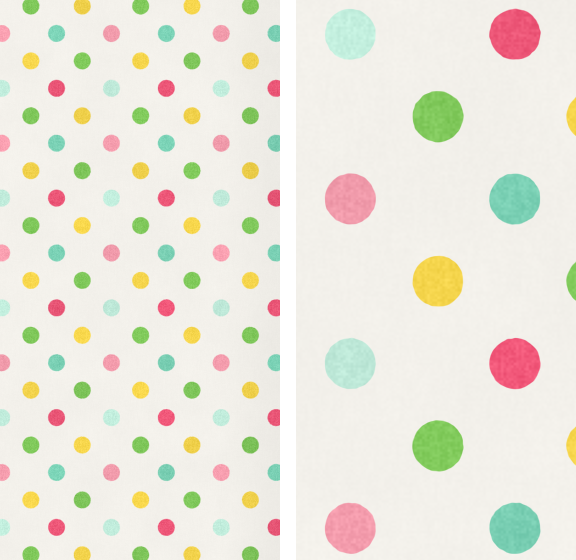
Left: the whole. Right: its middle third, enlarged.
Give the GLSL for this pattern, as a WebGL 2 fragment shader.

```glsl
#version 300 es
precision highp float;
// Six-colour polka dots on warm off-white paper, in staggered rows.
// Each tile holds four rows of two dots; a pixel looks up the one dot of its
// cell, then hashed value noise adds ink speckle, fibres and paper grain.

uniform vec2 u_resolution;
out vec4 fragColor;

// Lengths are in canvas widths, measured from the top left.
const float TILE = 0.392;                 // repeat size, both ways
const vec2 ORIGIN = vec2(0.006, 0.0215);  // start of the first tile
const float RADIUS = 0.0302;
const float EDGE_ROUGHNESS = 0.0010;
const float PAIR_SHIFT = 0.016;           // inward nudge on even rows, in tiles
const float TONE_VARIATION = 0.05;        // brightness change between dots
const float INK_SPECKLE = 0.09;
const float PAPER_GRAIN = 0.022;
const float MOTTLE = 0.012;
const float SIDE_SHADE = 0.025;           // darkening at the right edge

const vec3 PAPER = vec3(0.953, 0.944, 0.921);
const vec3 GREEN = vec3(0.500, 0.785, 0.355);
const vec3 YELLOW = vec3(0.955, 0.830, 0.295);
const vec3 PINK = vec3(0.965, 0.620, 0.685);
const vec3 TEAL = vec3(0.485, 0.825, 0.715);
const vec3 MINT = vec3(0.755, 0.925, 0.860);
const vec3 CRIMSON = vec3(0.930, 0.340, 0.470);

float hash(vec2 p) {
    vec3 q = fract(vec3(p.xyx) * 0.1031);
    q += dot(q, q.yzx + 33.33);
    return fract((q.x + q.y) * q.z);
}

float noise(vec2 p) {
    vec2 cell = floor(p);
    vec2 f = fract(p);
    f = f * f * (3.0 - 2.0 * f);
    float low = mix(hash(cell), hash(cell + vec2(1.0, 0.0)), f.x);
    float high = mix(hash(cell + vec2(0.0, 1.0)), hash(cell + 1.0), f.x);
    return mix(low, high, f.y);
}

// Fine grain mixed with upright and level fibres, centred on zero.
float grain(vec2 p) {
    float fine = noise(p * 330.0);
    float upright = noise(p * vec2(240.0, 55.0) + 17.0);
    float level = noise(p * vec2(60.0, 260.0) + 41.0);
    return 0.5 * fine + 0.3 * upright + 0.2 * level - 0.5;
}

vec3 dotColour(float row, bool first) {
    if (row < 0.5) return first ? GREEN : YELLOW;
    if (row < 1.5) return first ? PINK : TEAL;
    if (row < 2.5) return first ? YELLOW : GREEN;
    return first ? MINT : CRIMSON;
}

void main() {
    vec2 p = vec2(gl_FragCoord.x, u_resolution.y - gl_FragCoord.y) / u_resolution.x;
    vec2 tile = (p - ORIGIN) / TILE;

    // Row and column of the dot in this cell
    float row = floor(tile.y * 4.0 + 0.5);
    bool evenRow = mod(row, 2.0) < 0.5;
    float column = floor(tile.x * 2.0 + (evenRow ? 0.0 : 0.5));
    bool first = mod(column, 2.0) < 0.5;

    // Even rows sit between the dots of odd rows
    vec2 centre = vec2(column * 0.5, row * 0.25);
    if (evenRow) centre.x += 0.25 + (first ? PAIR_SHIFT : -PAIR_SHIFT);

    // Dot mask with a faintly uneven edge
    float dist = length(tile - centre) * TILE - RADIUS;
    dist += (noise(p * 200.0 + 7.0) - 0.5) * EDGE_ROUGHNESS;
    float aa = 0.8 / u_resolution.x;
    float mask = 1.0 - smoothstep(-aa, aa, dist);

    // Ink: a tone for each dot, and speckle that lets paper through
    float texture0 = grain(p);
    float tone = 1.0 + (hash(vec2(column, row) + 50.0) - 0.5) * TONE_VARIATION;
    vec3 ink = dotColour(mod(row, 4.0), first) * tone;
    ink += (PAPER - ink * 0.5) * texture0 * INK_SPECKLE * 2.0;

    // Paper: grain, and broad soft patches
    float patches = noise(p * 9.0 + 3.0) + 0.5 * noise(p * 24.0 + 11.0) - 0.75;
    vec3 paper = PAPER * (1.0 + texture0 * PAPER_GRAIN + patches * MOTTLE);

    vec3 colour = mix(paper, ink, mask);
    colour *= 1.0 - SIDE_SHADE * smoothstep(0.75, 1.0, p.x);
    fragColor = vec4(clamp(colour, 0.0, 1.0), 1.0);
}
```
